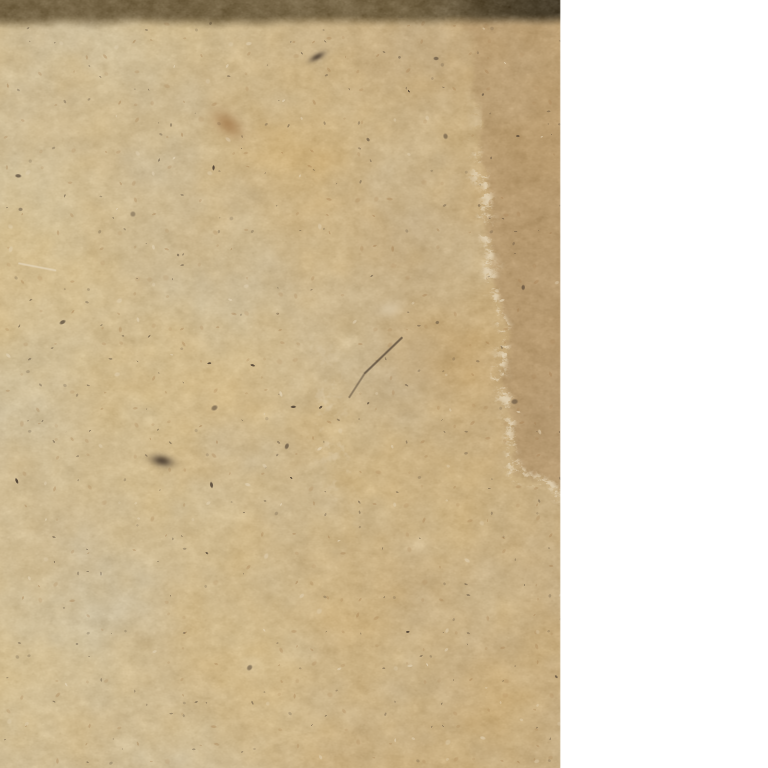
Give the GLSL for this texture, as a Shadertoy shader.

```glsl
const vec3 WHITE = vec3(1.0);
const vec3 PALE = vec3(0.825, 0.75, 0.59);
const vec3 TAN = vec3(0.775, 0.67, 0.495);
const vec3 PATCH = vec3(0.705, 0.59, 0.43);
const vec3 OLIVE = vec3(0.46, 0.395, 0.275);
const vec3 RUST = vec3(0.62, 0.45, 0.27);
const vec3 INK = vec3(0.25, 0.20, 0.16);
const vec3 CHALK = vec3(0.89, 0.83, 0.72);
const float PAPER_RIGHT = 0.7295;

vec3 hash3(vec2 p) {
    vec3 q = fract(p.xyx * vec3(0.1031, 0.1030, 0.0973));
    q += dot(q, q.yxz + 33.33);
    return fract((q.xxy + q.yzz) * q.zyx);
}

// Cellular noise: soft signed blobs scattered over a jittered grid
float blobNoise(vec2 p) {
    vec2 cell = floor(p);
    float sum = 0.0;
    for (int j = -1; j <= 1; j++)
    for (int i = -1; i <= 1; i++) {
        vec2 id = cell + vec2(i, j);
        vec3 h = hash3(id + 57.0);
        vec2 d = p - id - h.xy;
        float falloff = max(0.0, 1.0 - dot(d, d));
        sum += (2.0 * h.z - 1.0) * falloff * falloff;
    }
    return sum;
}

float layeredNoise(vec2 p, float gain) {
    float sum = 0.0, weight = 1.0;
    for (int i = 0; i < 4; i++) {
        sum += weight * blobNoise(p);
        p = mat2(1.6, 1.2, -1.2, 1.6) * p + 19.7;
        weight *= gain;
    }
    return sum;
}

vec2 rotate(vec2 p, float angle) {
    float c = cos(angle), s = sin(angle);
    return vec2(c * p.x + s * p.y, c * p.y - s * p.x);
}

// Rare, randomly turned ovals, at most one per cell
float specks(vec2 uv, float scale, float density, float radius, float seed) {
    vec2 p = uv * scale + seed;
    vec2 id = floor(p);
    vec3 place = hash3(id + seed);
    vec3 form = hash3(id + seed + 131.0);
    vec2 d = rotate(fract(p) - 0.35 - 0.3 * place.xy, 6.283 * form.x);
    d.y *= mix(1.0, 2.2, form.y);
    float size = radius * scale * mix(0.5, 1.2, form.z);
    return step(place.z, density) * mix(0.4, 1.0, form.y)
         * (1.0 - smoothstep(0.35 * size, size, length(d)));
}

float blot(vec2 uv, vec2 center, vec2 radii, float angle) {
    vec2 d = rotate(uv - center, angle) / radii;
    return exp(-dot(d, d));
}

float stroke(vec2 p, vec2 a, vec2 b, float halfWidth, float soft) {
    vec2 ab = b - a;
    float t = clamp(dot(p - a, ab) / dot(ab, ab), 0.0, 1.0);
    return 1.0 - smoothstep(halfWidth - soft, halfWidth + soft, length(p - a - t * ab));
}

vec3 paperBase(vec2 uv, float grain) {
    float clouds = layeredNoise(uv * 5.0, 0.6);
    float warmth = layeredNoise(uv * 7.0 + 40.0, 0.65);
    float tone = 0.24 + 0.65 * smoothstep(0.1, 0.75, uv.x) + 0.18 * clouds;
    vec3 color = mix(PALE, TAN, clamp(tone, 0.0, 1.2));
    color += vec3(0.007, -0.004, -0.022) * warmth;
    return color + vec3(0.019, 0.020, 0.021) * grain;
}

// Darker layer on the right with a ragged, chalky torn border
vec3 addPatch(vec3 color, vec2 uv, float grain) {
    float ragged = 0.006 * layeredNoise(uv * 32.0, 0.6);
    float side = uv.x - 0.6 - 0.115 * (1.0 - uv.y);
    float base = uv.y - 0.385 + 0.45 * (uv.x - 0.67);
    float inside = min(side, base) + ragged;
    float strength = mix(0.85, 0.55, smoothstep(0.7, 0.95, uv.y));
    color = mix(color, PATCH + 0.02 * grain, strength * smoothstep(-0.003, 0.012, inside));
    float border = exp(-pow(inside / 0.008, 2.0)) * (1.0 - smoothstep(0.75, 0.9, uv.y));
    float flakes = smoothstep(-0.2, 0.9, layeredNoise(uv * vec2(65.0, 95.0), 0.7));
    return mix(color, CHALK, 0.8 * border * flakes);
}

vec3 addMarks(vec3 color, vec2 uv, float soft) {
    color = mix(color, RUST, 0.32 * specks(uv, 48.0, 0.22, 0.0045, 3.0));
    color = mix(color, INK, 0.4 * specks(uv, 65.0, 0.09, 0.003, 11.0));
    color = mix(color, INK, 0.85 * specks(uv, 20.0, 0.12, 0.0048, 29.0));
    color = mix(color, CHALK, 0.7 * specks(uv, 42.0, 0.07, 0.0045, 47.0));

    // Worn pale streak, rust stain and ink blots
    float worn = blot(uv, vec2(0.43, 0.45), vec2(0.025, 0.12), 0.12);
    color = mix(color, CHALK, 0.4 * worn * smoothstep(0.0, 1.0, layeredNoise(uv * 40.0, 0.7)));
    color = mix(color, CHALK, 0.5 * blot(uv, vec2(0.505, 0.597), vec2(0.016, 0.01), 0.2));
    color = mix(color, RUST, 0.65 * blot(uv, vec2(0.297, 0.838), vec2(0.021, 0.012), -0.7));
    color = mix(color, INK, 0.8 * blot(uv, vec2(0.211, 0.4), vec2(0.014, 0.007), -0.2));
    color = mix(color, INK, 0.75 * blot(uv, vec2(0.413, 0.926), vec2(0.01, 0.004), 0.5));

    // Bent hair and short pale scratch
    vec2 bend = vec2(0.475, 0.514);
    float hair = stroke(uv, vec2(0.523, 0.56), bend, 0.0013, soft);
    hair = max(hair, 0.7 * stroke(uv, bend, vec2(0.455, 0.483), 0.0012, soft));
    color = mix(color, INK, 0.65 * hair);
    return mix(color, CHALK, 0.8 * stroke(uv, vec2(0.025, 0.657), vec2(0.072, 0.648), 0.0012, soft));
}

void mainImage(out vec4 fragColor, in vec2 fragCoord) {
    vec2 uv = fragCoord / iResolution.xy;
    float pixel = 1.0 / iResolution.y;
    float grain = layeredNoise(uv * vec2(48.0, 62.0), 0.8);
    vec3 color = addPatch(paperBase(uv, grain), uv, grain);
    color = addMarks(color, uv, max(pixel, 0.0012));

    // Shadowed strip along the top
    float lip = uv.y + 0.003 * blobNoise(uv * 25.0) + 0.006 * (0.3 - uv.x);
    vec3 strip = OLIVE * (1.0 - 0.4 * smoothstep(0.5, 0.74, uv.x)) + 0.03 * grain;
    color = mix(color, strip, smoothstep(0.962, 0.982, lip));

    float margin = smoothstep(PAPER_RIGHT - pixel, PAPER_RIGHT + pixel, uv.x);
    fragColor = vec4(mix(clamp(color, 0.0, 1.0), WHITE, margin), 1.0);
}
```
